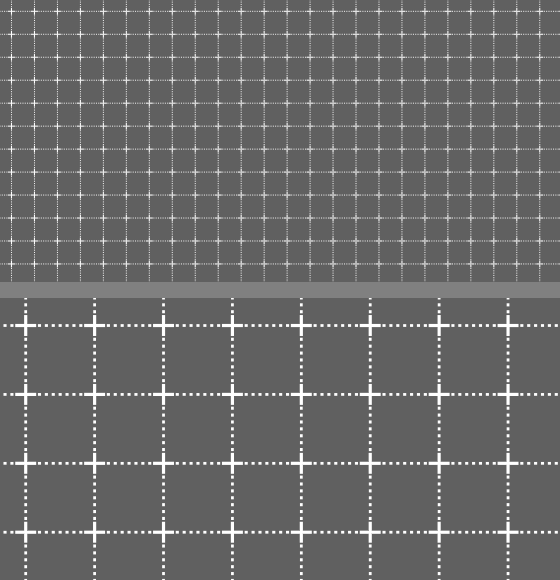
Top, the full canvas; bottom, a detail of the centre.
Write a WebGL 2 fragment shader that draws this pattern.

```glsl
#version 300 es
precision highp float;
// Draws a gray sheet ruled by a white dotted square grid with a small plus at each crossing.

uniform vec2 u_resolution;
out vec4 outColor;

const vec3 PAPER = vec3(0.378);
const vec3 INK = vec3(1.0);

// Lengths in canvas widths
const float CELL = 21.0 / 512.0;
const vec2 FIRST_CROSSING = vec2(10.5, 16.5) / 512.0;

// Lengths in cells
const float PLUS_WIDTH = 0.046;
const float PLUS_ARM = 0.152;
const float DOT_WIDTH = 0.040;

const float DOTS_PER_CELL = 10.0;
const float DOT_FILL = 0.45; // lit part of each dot period

// Share of a pixel covered by a centered bar
float barCoverage(float offset, float halfWidth, float pixel) {
    float hi = min(offset + 0.5 * pixel, halfWidth);
    float lo = max(offset - 0.5 * pixel, -halfWidth);
    return max(hi - lo, 0.0) / pixel;
}

// Running integral of a repeating pulse with period 1
float pulseIntegral(float t, float fill) {
    return floor(t) * fill + min(fract(t), fill);
}

// Share of a pixel covered by evenly spaced dots
float dotCoverage(float along, float count, float fill, float pixel) {
    float t = along * count + 0.5 * fill;
    float span = pixel * count;
    return (pulseIntegral(t + 0.5 * span, fill)
          - pulseIntegral(t - 0.5 * span, fill)) / span;
}

// One ruled line: dots along it, with a solid arm around the crossing
float ruledLine(float along, float across, float pixel) {
    float dots = dotCoverage(along, DOTS_PER_CELL, DOT_FILL, pixel)
               * barCoverage(across, 0.5 * DOT_WIDTH, pixel);
    float arm = barCoverage(along, PLUS_ARM, pixel)
              * barCoverage(across, 0.5 * PLUS_WIDTH, pixel);
    return max(dots, arm);
}

void main() {
    vec2 position = gl_FragCoord.xy / u_resolution.x;
    float pixel = 1.0 / (u_resolution.x * CELL);

    // Cell coordinates, zero at the nearest crossing
    vec2 cell = fract((position - FIRST_CROSSING) / CELL + 0.5) - 0.5;

    float horizontal = ruledLine(cell.x, cell.y, pixel);
    float vertical = ruledLine(cell.y, cell.x, pixel);
    float ink = clamp(max(horizontal, vertical), 0.0, 1.0);

    outColor = vec4(mix(PAPER, INK, ink), 1.0);
}
```
